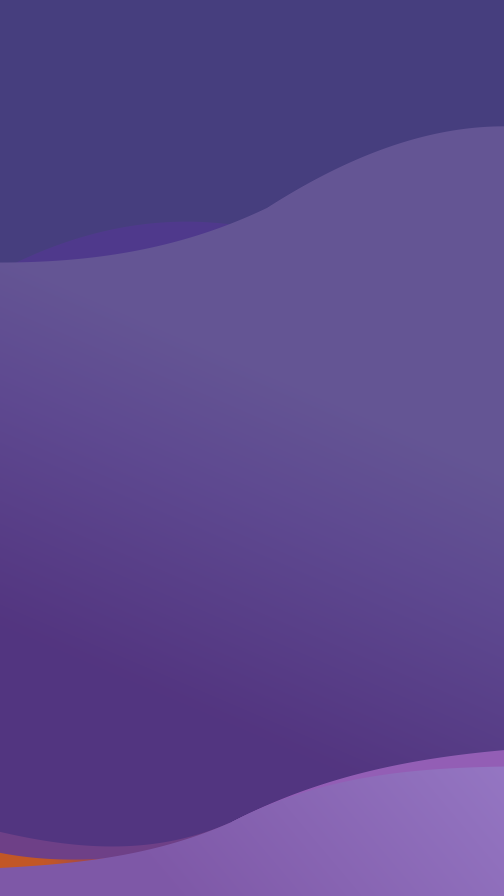
This background is drawn by a Shadertoy shader. Its source:

```glsl
// Layered violet waves with soft diagonal gradients and a small orange sliver.

// Cubic Hermite curve between points a and b, with end slopes m.x and m.y.
float curve(float x, vec2 a, vec2 b, vec2 m) {
    float w = b.x - a.x;
    float t = clamp((x - a.x) / w, 0.0, 1.0);
    float s = 1.0 - t;
    return mix(a.y, b.y, t * t * (3.0 - 2.0 * t)) + w * t * s * (m.x * s - m.y * t);
}

// Smooth coverage of the area below a height.
float below(float height, float y) {
    return clamp(0.5 + (height - y) * iResolution.y, 0.0, 1.0);
}

void mainImage(out vec4 fragColor, in vec2 fragCoord) {
    vec2 uv = fragCoord / iResolution.xy;
    float x = uv.x, y = uv.y;

    // Sky and the low hill behind the main wave
    vec3 color = vec3(0.276, 0.243, 0.495);
    float hill = 0.7526 - 0.4 * (x - 0.37) * (x - 0.37);
    color = mix(color, vec3(0.31, 0.225, 0.55), below(hill, y));

    // Main wave with a slanted three-stop gradient
    vec2 bend = vec2(0.53, 0.768);
    float crest = x < bend.x
        ? curve(x, vec2(0.0, 0.707), bend, vec2(0.0, 0.27))
        : curve(x, bend, vec2(1.0, 0.859), vec2(0.36, 0.0));
    float slant = 1.0 - y - 0.242 * x;
    vec3 body = mix(vec3(0.392, 0.333, 0.58), vec3(0.368, 0.285, 0.565),
                    clamp((slant - 0.286) / 0.154, 0.0, 1.0));
    body = mix(body, vec3(0.323, 0.206, 0.5), clamp((slant - 0.44) / 0.26, 0.0, 1.0));
    color = mix(color, body, below(crest, y));

    // Plum dip and orange sliver at the lower left
    float plum = curve(x, vec2(0.0, 0.0716), vec2(0.46, 0.0827), vec2(-0.13, 0.25));
    color = mix(color, vec3(0.43, 0.25, 0.53), below(plum, y));
    float sliver = curve(x, vec2(0.0, 0.0482), vec2(0.25, 0.044), vec2(-0.11, 0.06));
    vec3 ember = mix(vec3(0.76, 0.34, 0.15), vec3(0.6, 0.26, 0.33),
                     smoothstep(0.08, 0.22, x));
    color = mix(color, ember, below(sliver, y));

    // Front wave, with a pink rim that parts from it on the right
    vec2 knee = vec2(0.46, 0.0827);
    float front = x < knee.x
        ? curve(x, vec2(0.0, 0.0313), knee, vec2(0.03, 0.25))
        : curve(x, knee, vec2(1.0, 0.1445), vec2(0.29, 0.01));
    float rim = curve(x, knee, vec2(1.0, 0.1628), vec2(0.29, 0.05));
    color = mix(color, vec3(0.575, 0.37, 0.71), below(rim, y) * step(knee.x, x));
    float light = clamp((x + 1.5 * (y - 0.07) - 0.25) / 0.85, 0.0, 1.0);
    vec3 lavender = mix(vec3(0.495, 0.345, 0.655), vec3(0.58, 0.46, 0.76), light);
    color = mix(color, lavender, below(front, y));

    fragColor = vec4(color, 1.0);
}
```
